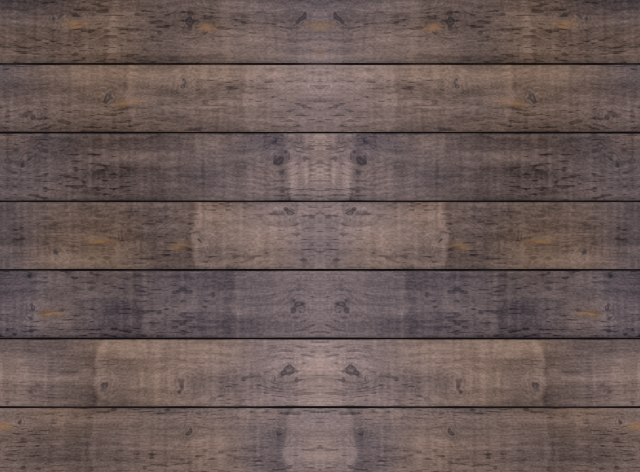
Write a Shadertoy shader that draws this texture.

```glsl
// Seven stained horizontal wood planks, mirrored about the vertical centre line.
// Stretched value noise makes the grain, which bends around hashed knots;
// saw marks, cross bands, a pale centre and thin dark seams are layered on top.

const float PLANKS_HIGH = 6.877;   // plank heights that fit in the canvas
const float TOP_CROP = 0.068;      // part of the first plank that is cut off
const float KNOT_SPACING = 1.15;   // lengths are in plank heights
const float PLANK_TONE[7] = float[7](0.37, 0.45, 0.36, 0.47, 0.35, 0.60, 0.50);
const float PLANK_WARMTH[7] = float[7](0.6, 0.6, 0.1, 0.5, -0.5, 0.5, 0.5);

const vec3 DARK_STAIN = vec3(0.20, 0.163, 0.158);
const vec3 PALE_WOOD = vec3(0.63, 0.535, 0.50);
const vec3 WARM_SHIFT = vec3(0.008, -0.007, -0.036);
const vec3 KNOT_COLOR = vec3(0.20, 0.18, 0.20);
const vec3 AMBER = vec3(0.60, 0.43, 0.27);
const vec3 SEAM_COLOR = vec3(0.07, 0.055, 0.06);

float hash(vec2 p) {
    return fract(sin(dot(p, vec2(127.1, 311.7))) * 43758.5);
}

float noise(vec2 p) {
    vec2 i = floor(p), f = fract(p);
    f = f * f * (3.0 - 2.0 * f);
    return mix(mix(hash(i), hash(i + vec2(1, 0)), f.x),
               mix(hash(i + vec2(0, 1)), hash(i + vec2(1, 1)), f.x), f.y);
}

float bump(float x, float width) {
    return exp(-x * x / (width * width));
}

// Returns core darkness, ring shading, amber glow and the bend of the grain.
vec4 knots(vec2 p, float row) {
    vec4 sum = vec4(0.0);
    float cell = floor(p.x / KNOT_SPACING);
    for (int k = -1; k <= 1; k++) {
        vec2 id = vec2(cell + float(k), row * 7.0 + 3.0);
        float present = step(0.3, hash(id + 0.7));
        vec2 centre = vec2((id.x + 0.2 + 0.6 * hash(id)) * KNOT_SPACING,
                           0.15 + 0.7 * hash(id + 5.3));
        float radius = mix(0.06, 0.13, hash(id + 9.1));
        float lean = mix(-0.9, 0.9, hash(id + 2.9));
        vec2 d = p - centre;
        vec2 q = vec2(d.x + lean * d.y, d.y * 0.7) / radius;
        float r = length(q) + 1.1 * (noise(p * 18.0 + id) - 0.5);
        sum.x += present * (1.0 - smoothstep(0.2, 0.9, r)) * (0.4 + 0.6 * noise(p * 30.0));
        sum.y += present * sin(r * 7.0) * exp(-r * 0.8);
        sum.z += present * step(0.6, hash(id + 4.4)) * noise(p * vec2(9.0, 24.0))
               * bump(d.x - 0.28 * sign(lean), 0.17) * bump(d.y - 0.08, 0.06);
        sum.w -= present * d.y * 0.6 * exp(-dot(d, d) / (radius * radius * 5.0));
    }
    return sum;
}

// Curved shadow across a plank, sharp on one side and soft on the other.
float crossBand(vec2 p, float row) {
    float sum = 0.0;
    for (int k = 0; k < 2; k++) {
        vec2 id = vec2(row, float(k) + 21.0);
        float x = p.x - float(k) * 1.6 - 0.5 - 1.4 * hash(id);
        x += 0.25 * (p.y - 0.5) * (p.y - hash(id + 3.0));
        x += 0.08 * (noise(vec2(p.y * 6.0, row)) - 0.5);
        float side = smoothstep(-0.03, 0.03, x);
        sum += hash(id + 8.0) * (side * exp(-max(x, 0.0) * 4.0) - 0.5 * bump(x + 0.07, 0.06));
    }
    return sum;
}

float grain(vec2 p, float bend, float row) {
    float y = p.y + bend + 0.07 * noise(vec2(p.x * 0.8, p.y * 1.5 + row * 13.0));
    float offset = row * 61.0;
    float broad = noise(vec2(p.x * 0.7, y * 5.0 + offset)) - 0.5;
    float streak = noise(vec2(p.x * 1.8, y * 17.0 + offset)) - 0.5;
    float fibre = noise(vec2(p.x * 7.0, y * 42.0 + offset)) - 0.5;
    float dash = smoothstep(0.62, 0.9, noise(vec2(p.x * 9.0 + 5.0, y * 34.0 + offset)));
    float dashArea = smoothstep(0.3, 0.75, noise(vec2(p.x * 0.9 + 9.0, p.y * 2.5 + offset)));
    return 0.26 * broad + 0.15 * streak + 0.16 * fibre - 0.26 * dash * dashArea + 0.02;
}

// Fine vertical ripples left by the saw, with speckled pores.
float sawMarks(vec2 p, float row) {
    float ripple = noise(vec2(p.x * 20.0, p.y * 1.6 + row * 9.0)) - 0.5;
    float strength = 0.3 + noise(vec2(p.x * 0.9 + 4.0, row * 5.0));
    float pores = noise(vec2(p.x * 36.0, p.y * 50.0 + row * 50.0)) - 0.5;
    return 0.15 * ripple * strength + 0.20 * pores;
}

void mainImage(out vec4 fragColor, in vec2 fragCoord) {
    float pixel = PLANKS_HIGH / iResolution.y;
    float down = (iResolution.y - fragCoord.y) * pixel + TOP_CROP;
    float row = floor(down);
    vec2 p = vec2(abs(fragCoord.x - 0.5 * iResolution.x) * pixel, down - row);
    int plank = clamp(int(row), 0, 6);

    // Tone of the wood
    vec4 knot = knots(p, row);
    float centreGlow = bump(p.x, 1.9);
    float strip = bump(p.x, 0.24) * (0.3 + 0.7 * hash(vec2(row, 40.0)));
    float blotch = noise(vec2(p.x * 1.3, p.y * 1.5 + row * 23.0)) - 0.5;
    float tone = PLANK_TONE[plank] + 0.25 * centreGlow + 0.14 * strip + 0.26 * blotch;
    tone += grain(p, knot.w, row) + sawMarks(p, row);
    tone -= 0.22 * crossBand(p, row) + 0.13 * knot.y;

    // Stain colour, cooler toward the centre and the outer ends
    float warmth = PLANK_WARMTH[plank] + 1.2 * blotch - 1.2 * centreGlow
                 - 0.8 * smoothstep(3.0, 4.7, p.x);
    vec3 color = mix(DARK_STAIN, PALE_WOOD, clamp(tone, -0.2, 1.15))
               + WARM_SHIFT * clamp(warmth, -1.2, 1.2);
    color = mix(color, AMBER, 0.8 * clamp(knot.z, 0.0, 1.0));
    color = mix(color, KNOT_COLOR, 0.65 * clamp(knot.x, 0.0, 1.0));

    // Seams: shaded edges, a thin lit lip and the dark gap
    float edge = min(p.y, 1.0 - p.y);
    float gap = 0.006 + 0.007 * noise(vec2(p.x * 2.0, floor(down + 0.5) * 3.0));
    color *= 1.0 - 0.25 * exp(-edge * 28.0);
    color += 0.04 * bump(p.y - 0.04, 0.016);
    color = mix(SEAM_COLOR, color, smoothstep(gap - 0.5 * pixel, gap + 0.7 * pixel, edge));
    fragColor = vec4(color, 1.0);
}
```
